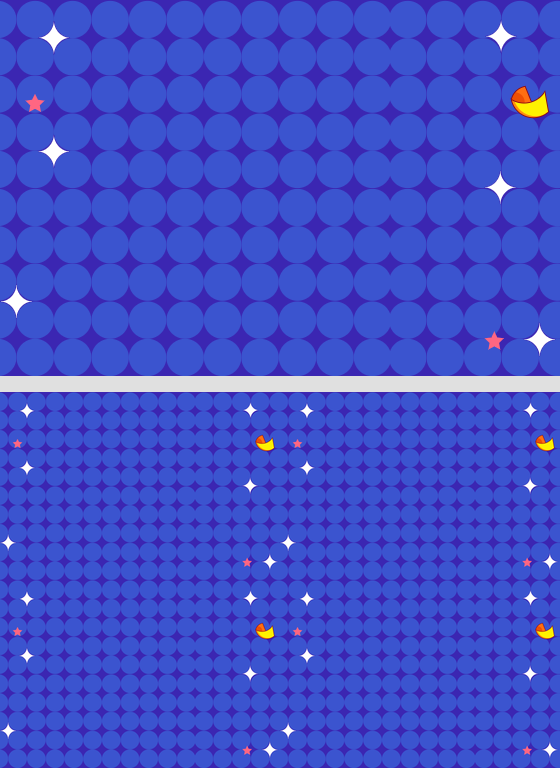
Top: one tile. Bottom: repeated 2 by 2.
A Shadertoy shader for this pattern:

```glsl
// Tiling grid of touching blue discs on violet, with scattered sparkles, small stars and a ribbon.

// Lengths are in disc diameters; y runs downwards from the top edge.
const vec2 TILE = vec2(14.94, 10.08);    // canvas size
const vec2 ORIGIN = vec2(0.438, 0.023);  // first grid corner
const float LEFT_COLS = 10.0;            // columns before the overlap
const float RIGHT_COLS = 5.0;            // columns after it
const int ROWS = 10;
const float ROW_GAP = 0.02;              // extra gap, at 2 rows in 5
const vec2 SPARKLE_SIZE = vec2(0.40, 0.43);
const float SPARKLE_RIM = 0.014;
const float STAR_RADIUS = 0.235;
const float STAR_ROUND = 0.015;
const float OUTLINE = 0.012;
const float PI = 3.14159265;

const vec3 VIOLET = vec3(0.23, 0.15, 0.70);
const vec3 BLUE = vec3(0.23, 0.33, 0.81);
const vec3 WHITE = vec3(1.0);
const vec3 PINK = vec3(1.0, 0.40, 0.51);
const vec3 YELLOW = vec3(1.0, 0.95, 0.0);
const vec3 AMBER = vec3(1.0, 0.56, 0.05);
const vec3 ORANGE = vec3(1.0, 0.43, 0.07);
const vec3 RUST = vec3(0.93, 0.31, 0.02);
const vec3 MAROON = vec3(0.55, 0.03, 0.08);

// Sparkles sit close to the grid corners.
const vec2 SPARKLES[6] = vec2[6](
    vec2(1.0, 0.99), vec2(12.93, 0.95), vec2(1.0, 4.04),
    vec2(12.91, 5.0), vec2(0.0, 8.06), vec2(13.96, 9.08));
const vec2 STARS[2] = vec2[2](vec2(0.496, 2.76), vec2(12.75, 9.13));
const vec2 RIBBON = vec2(13.69, 2.74);

// Shortest offset from c to p on the wrapping canvas
vec2 wrapOffset(vec2 p, vec2 c) {
    vec2 d = p - c;
    return d - TILE * round(d / TILE);
}

float circle(vec2 p, vec2 c, float r) {
    return length(p - c) - r;
}

float discGrid(vec2 p) {
    // Two column blocks, overlapping slightly where they meet
    float start = TILE.x - RIGHT_COLS;
    float xl = p.x - clamp(floor(p.x), 0.0, LEFT_COLS - 1.0) - 0.5;
    float xr = p.x - start - clamp(floor(p.x - start), 0.0, RIGHT_COLS - 1.0) - 0.5;
    float x = min(abs(xl), abs(xr));
    float y = TILE.y;
    for (int k = 0; k < ROWS; k++) {
        float top = float(k) + ROW_GAP * float(k * 2 / 5);
        y = min(y, abs(p.y - top - 0.5));
    }
    return length(vec2(x, y)) - 0.5;
}

// Four points joined by concave arcs
float sparkle(vec2 p) {
    const float c = 1.12;
    vec2 q = abs(p) / SPARKLE_SIZE;
    float arc = length(vec2(c, c - 1.0)) - length(q - c);
    return max(arc, (q.x + q.y - 1.0) * 0.707) * SPARKLE_SIZE.x;
}

float star(vec2 p) {
    float sector = PI / 5.0;
    float a = mod(atan(p.x, -p.y) + sector, 2.0 * sector) - sector;
    vec2 q = length(p) * vec2(cos(a), abs(sin(a)));
    vec2 tip = vec2(STAR_RADIUS, 0.0);
    vec2 edge = 0.5 * STAR_RADIUS * vec2(cos(sector), sin(sector)) - tip;
    return dot(q - tip, normalize(vec2(edge.y, -edge.x))) - STAR_ROUND;
}

void mainImage(out vec4 fragColor, in vec2 fragCoord) {
    vec2 uv = fragCoord / iResolution.xy;
    vec2 p = mod(vec2(uv.x, 1.0 - uv.y) * TILE - ORIGIN, TILE);
    float px = TILE.x / iResolution.x;
    #define COVER(d) clamp(0.5 - (d) / px, 0.0, 1.0)

    vec3 col = mix(VIOLET, BLUE, COVER(discGrid(p)));

    // Sparkles with a thin violet rim
    for (int i = 0; i < SPARKLES.length(); i++) {
        float d = sparkle(wrapOffset(p, SPARKLES[i]));
        col = mix(col, VIOLET, COVER(d - SPARKLE_RIM));
        col = mix(col, WHITE, COVER(d));
    }

    for (int i = 0; i < STARS.length(); i++)
        col = mix(col, PINK, COVER(star(wrapOffset(p, STARS[i]))));

    // Curled ribbon: a front band and the folded end behind it
    vec2 r = wrapOffset(p, RIBBON);
    float lower = circle(r, vec2(0.101, -0.204), 0.597);
    float upper = circle(r, vec2(-0.145, -0.648), 0.648);
    float band = max(max(lower, -upper), dot(r, vec2(0.984, -0.176)) - 0.457);
    float fold = max(max(circle(r, vec2(-0.039, 0.005), 0.459), upper),
                     dot(r, vec2(0.928, -0.371)) - 0.058);
    float lit = circle(r, vec2(0.165, -0.245), 0.597);
    float shade = circle(r, vec2(-0.40, -0.02), 0.27);
    col = mix(col, MAROON, COVER(min(band, fold) - OUTLINE));
    col = mix(col, mix(ORANGE, RUST, COVER(shade)), COVER(fold + OUTLINE));
    col = mix(col, mix(AMBER, YELLOW, COVER(lit)), COVER(band + OUTLINE));

    fragColor = vec4(col, 1.0);
}
```
